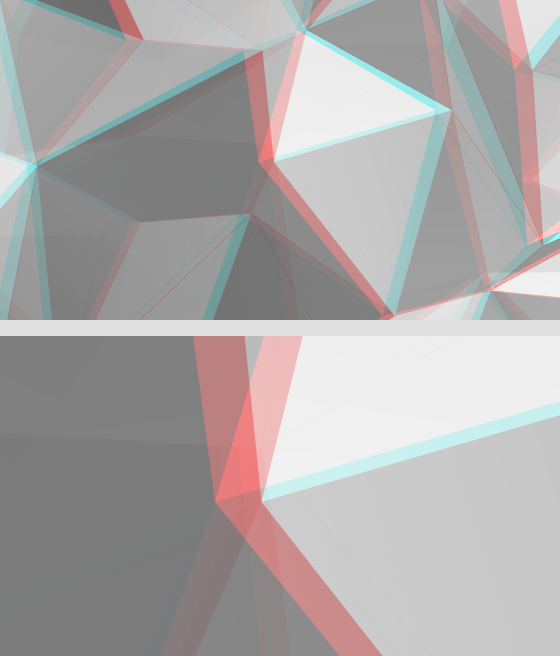
Top: the whole. Bottom: its middle third, enlarged.
A Shadertoy shader for this background:

```glsl
// Grey low-poly facets seen by two eyes, leaving red and cyan fringes at the edges.
#define CELL vec2(0.36, 0.41)   // mean facet size, in canvas heights
#define SLANT 0.30              // lean of the lattice
#define JITTER 0.90             // vertex scatter, below 1 keeps the quads simple
#define DISPARITY 0.023         // sideways shift for each eye
#define DARK 0.44               // darkest facet
#define RANGE 0.46              // span up to the light facets
#define SPARKLE 0.12            // extra light on the brightest facets
#define MERGE 0.35              // share of quads whose two halves match
#define GHOST 0.16              // strength of the translucent second mesh
#define LINE_WIDTH 0.0016       // hairline width
#define LINE_DEPTH 0.09         // hairline darkness

const mat2 LATTICE = mat2(CELL.x, -SLANT * CELL.x, SLANT * CELL.y, CELL.y);

vec2 hash2(vec2 c) {
    vec3 q = fract(c.xyx * vec3(0.1031, 0.1030, 0.0973));
    q += dot(q, q.yzx + 33.33);
    return fract((q.xx + q.yz) * q.zy);
}

// Scattered lattice point, moved sideways by its own depth
vec2 vertex(vec2 cell, float eye, float seed) {
    vec2 scatter = hash2(cell + seed) - 0.5;
    float depth = 0.4 + 0.9 * hash2(cell + seed + 57.0).x;
    return LATTICE * (cell + JITTER * scatter) + vec2(eye * DISPARITY * depth, 0.0);
}

float cross2(vec2 a, vec2 b) { return a.x * b.y - a.y * b.x; }

bool isCcw(vec2 a, vec2 b, vec2 c) { return cross2(b - a, c - a) > 0.0; }

// Signed distance to a line, positive on its right side
float edgeDistance(vec2 p, vec2 a, vec2 b) {
    return -cross2(b - a, p - a) / max(length(b - a), 1e-4);
}

float triangleDistance(vec2 p, vec2 a, vec2 b, vec2 c) {
    return max(edgeDistance(p, a, b), max(edgeDistance(p, b, c), edgeDistance(p, c, a)));
}

// Grey of a facet: random, with a dark valley left of the middle
float facetTone(float random, vec2 centre) {
    float across = centre.x * iResolution.y / iResolution.x;
    float valley = smoothstep(0.0, 0.8, abs(across - 0.25));
    float light = mix(random, valley, 0.35);
    light = clamp(0.5 + 1.35 * (light - 0.48), 0.0, 1.0);
    return DARK + RANGE * light + SPARKLE * pow(light, 8.0);
}

// Adds one facet as (weighted tone, weight); the faint tail closes cracks
vec2 facet(float d, float tone, float lined) {
    float pixel = 1.0 / iResolution.y;
    float weight = clamp(0.5 - d / pixel, 0.0, 1.0) + 1e-3 * exp(-200.0 * max(d, 0.0));
    float hairline = 1.0 - smoothstep(0.0, max(LINE_WIDTH, pixel), -d);
    return weight * vec2(tone - LINE_DEPTH * lined * hairline, 1.0);
}

float mesh(vec2 p, float eye, float seed) {
    vec2 home = floor(inverse(LATTICE) * p);
    vec2 sum = vec2(0.0);
    for (int y = -1; y <= 1; y++)
    for (int x = -1; x <= 1; x++) {
        vec2 cell = home + vec2(x, y);
        vec2 right = cell + vec2(1, 0), far = cell + vec2(1, 1), up = cell + vec2(0, 1);

        // Pick a diagonal that stays inside the resting quad
        vec2 a = vertex(cell, 0.0, seed), b = vertex(right, 0.0, seed);
        vec2 c = vertex(far, 0.0, seed), d = vertex(up, 0.0, seed);
        vec2 pick = hash2(cell + seed + 11.0);
        bool rising = isCcw(a, b, c) && isCcw(a, c, d);
        bool falling = isCcw(a, b, d) && isCcw(b, c, d);
        bool useRising = rising && (!falling || pick.x > 0.5);

        // Tones, with a gentle slope of light over the facet
        vec2 centre = LATTICE * (cell + 0.5);
        vec2 random = hash2(cell + seed + 23.0);
        if (pick.y < MERGE) random.y = random.x;
        vec2 slope = 0.16 * (hash2(cell + seed + 37.0) - 0.5);
        float shade = dot(slope, p - centre);
        float tone1 = facetTone(random.x, centre) + shade;
        float tone2 = facetTone(random.y, centre) + shade;
        vec2 lined = step(0.55, hash2(cell + seed + 71.0));

        // Both halves as this eye sees them
        a = vertex(cell, eye, seed);
        b = vertex(right, eye, seed);
        c = vertex(far, eye, seed);
        d = vertex(up, eye, seed);
        float d1 = useRising ? triangleDistance(p, a, b, c) : triangleDistance(p, a, b, d);
        float d2 = useRising ? triangleDistance(p, a, c, d) : triangleDistance(p, b, c, d);
        sum += facet(d1, tone1, lined.x) + facet(d2, tone2, lined.y);
    }
    return sum.x / max(sum.y, 1e-9);
}

// Main mesh with a faint second one laid over it
float view(vec2 p, float eye) {
    float ghost = mesh(p + vec2(0.17, 0.21), eye, 131.0) - 0.66;
    return mesh(p, eye, 5.0) + GHOST * ghost;
}

void mainImage(out vec4 fragColor, in vec2 fragCoord) {
    vec2 p = fragCoord / iResolution.y;
    float red = view(p, -1.0);
    float cyan = view(p, 1.0);
    fragColor = vec4(clamp(vec3(red, cyan, cyan), 0.0, 1.0), 1.0);
}
```
